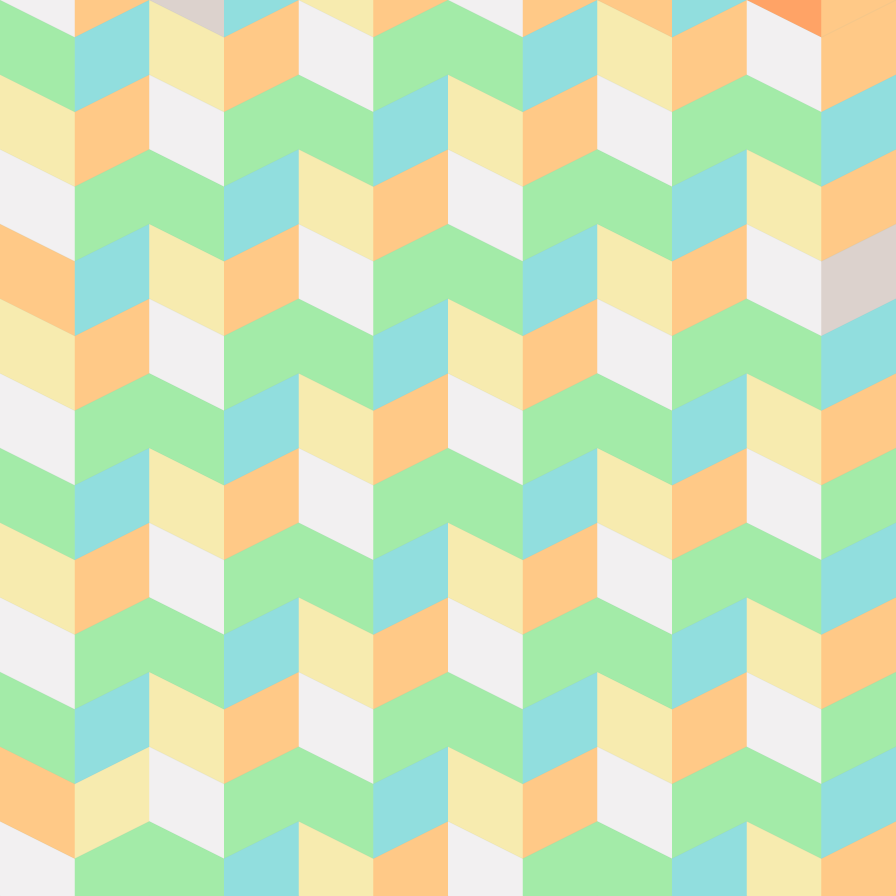
Give the GLSL for this pattern, as a WebGL 1 fragment shader.

```glsl
precision highp float;
// Pastel chevron mosaic: twelve zigzag columns of slanted tiles with a few odd tiles near the border.

uniform vec2 u_resolution;

const float TILES = 12.0;         // columns across and tiles down
const float SLANT = 0.5;          // rise of each tile edge, in tiles
const float PERIOD = 3.0;         // colours per column before repeating
const float SEAM_WIDTH = 0.008;   // half width of the slanted seams, in tiles
const float SEAM_STRENGTH = 0.08;
const int SAMPLES = 4;            // antialiasing samples per axis

const vec3 GREEN  = vec3(0.640, 0.922, 0.660);
const vec3 ORANGE = vec3(1.000, 0.790, 0.530);
const vec3 WHITE  = vec3(0.950, 0.941, 0.945);
const vec3 YELLOW = vec3(0.970, 0.922, 0.685);
const vec3 BLUE   = vec3(0.570, 0.870, 0.870);
const vec3 GREY   = vec3(0.863, 0.824, 0.804);
const vec3 CORAL  = vec3(1.000, 0.640, 0.400);
const vec3 SEAM   = vec3(0.500, 0.650, 0.620);

const float TOP_ROW = -1.0;       // the clipped row above the first full one
const float LAST_COLUMN = TILES - 1.0;
const float ACCENT_ROWS = 4.0;    // depth of the accents on the right border
const float SWAP_ROW = 10.0;      // yellow and orange trade places here
const vec2 LEFT_ACCENT = vec2(0.0, 3.0);
const vec2 CORAL_TILE = vec2(10.0, TOP_ROW);
const vec2 GREY_TOP = vec2(2.0, TOP_ROW);
const vec2 GREY_RIGHT = vec2(LAST_COLUMN, 3.0);

bool sameTile(vec2 a, vec2 b) {
  return all(lessThan(abs(a - b), vec2(0.5)));
}

vec3 pick(float index, vec3 a, vec3 b, vec3 c) {
  return index < 0.5 ? a : (index < 1.5 ? b : c);
}

// Each pair of columns advances the colour cycle by one tile.
vec3 tileColor(vec2 tile) {
  float index = mod(tile.y + floor(tile.x * 0.5) + 0.5, PERIOD) - 0.5;
  bool evenColumn = mod(tile.x + 0.5, 2.0) < 1.0;
  vec3 color = evenColumn ? pick(index, GREEN, YELLOW, WHITE)
                          : pick(index, BLUE, ORANGE, GREEN);

  // Green tiles on the top and upper right border turn orange.
  bool isGreen = evenColumn ? index < 0.5 : index > 1.5;
  bool onTop = tile.y < TOP_ROW + 0.5;
  bool onRight = tile.x > LAST_COLUMN - 0.5 && tile.y < ACCENT_ROWS - 0.5;
  if (isGreen && (onTop || onRight)) color = ORANGE;

  // Swapped pair at the lower left, then the single accents.
  if (abs(tile.y - SWAP_ROW) < 0.5 && tile.x < 1.5) {
    color = evenColumn ? ORANGE : YELLOW;
  }
  if (sameTile(tile, LEFT_ACCENT)) color = ORANGE;
  if (sameTile(tile, CORAL_TILE)) color = CORAL;
  if (sameTile(tile, GREY_TOP) || sameTile(tile, GREY_RIGHT)) color = GREY;
  return color;
}

vec3 mosaic(vec2 uv) {
  vec2 p = vec2(uv.x, 1.0 - uv.y) * TILES;
  float zigzag = 1.0 - abs(mod(p.x, 2.0) - 1.0);
  p.y -= SLANT * zigzag;
  float edgeDistance = abs(fract(p.y + 0.5) - 0.5);
  float seam = SEAM_STRENGTH * step(edgeDistance, SEAM_WIDTH);
  return mix(tileColor(floor(p)), SEAM, seam);
}

void main() {
  // Average a grid of samples inside the pixel to smooth the edges.
  vec3 total = vec3(0.0);
  for (int j = 0; j < SAMPLES; j++) {
    for (int i = 0; i < SAMPLES; i++) {
      vec2 offset = (vec2(float(i), float(j)) + 0.5) / float(SAMPLES) - 0.5;
      total += mosaic((gl_FragCoord.xy + offset) / u_resolution);
    }
  }
  gl_FragColor = vec4(total / float(SAMPLES * SAMPLES), 1.0);
}
```
